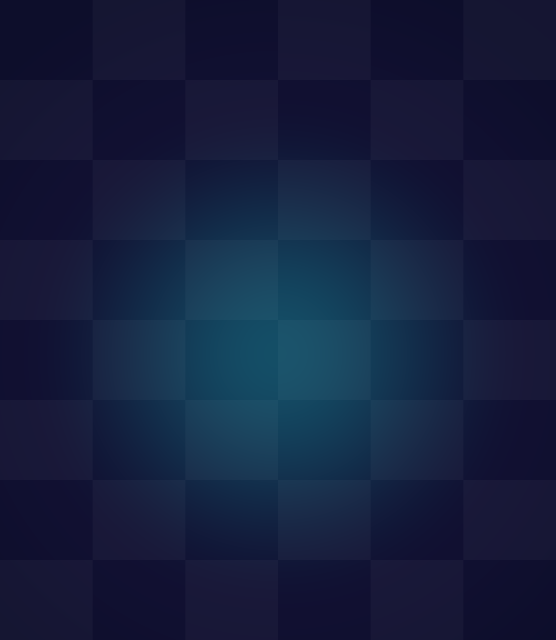
Give the GLSL for this background, as a WebGL 1 fragment shader.

```glsl
precision highp float;

uniform vec2 u_resolution;

const float PI = 3.14159265;

const vec2 GRID = vec2(6.0, 8.0);           // columns and rows
const float TILE_LIGHT = 0.032;             // white laid over the light tiles

const vec2 GLOW_CENTER = vec2(0.5, 0.447);  // share of the canvas
const float GLOW_RADIUS = 0.406;            // in canvas heights
const float SHADE_START = 0.36;
const float SHADE_END = 0.66;

const vec3 TEAL = vec3(0.078, 0.306, 0.402);
const vec3 INDIGO = vec3(0.067, 0.064, 0.195);
const vec3 MIDNIGHT = vec3(0.051, 0.054, 0.168);

// 1 on light tiles, 0 on dark ones, with edges one pixel soft
float checker(vec2 uv) {
  vec2 tilePixels = u_resolution / GRID;
  vec2 wave = sin(PI * uv * GRID) * tilePixels / PI;
  vec2 side = clamp(2.0 * wave, -1.0, 1.0);
  return 0.5 + 0.5 * side.x * side.y;
}

// Teal glow over indigo, sinking to midnight at the corners
vec3 backdrop(vec2 uv) {
  vec2 aspect = vec2(u_resolution.x / u_resolution.y, 1.0);
  float dist = length((uv - GLOW_CENTER) * aspect);
  float glow = 1.0 - smoothstep(0.0, GLOW_RADIUS, dist);
  float shade = smoothstep(SHADE_START, SHADE_END, dist);
  return mix(mix(INDIGO, MIDNIGHT, shade), TEAL, glow);
}

void main() {
  vec2 uv = gl_FragCoord.xy / u_resolution;
  vec3 color = mix(backdrop(uv), vec3(1.0), TILE_LIGHT * checker(uv));
  gl_FragColor = vec4(color, 1.0);
}
```
